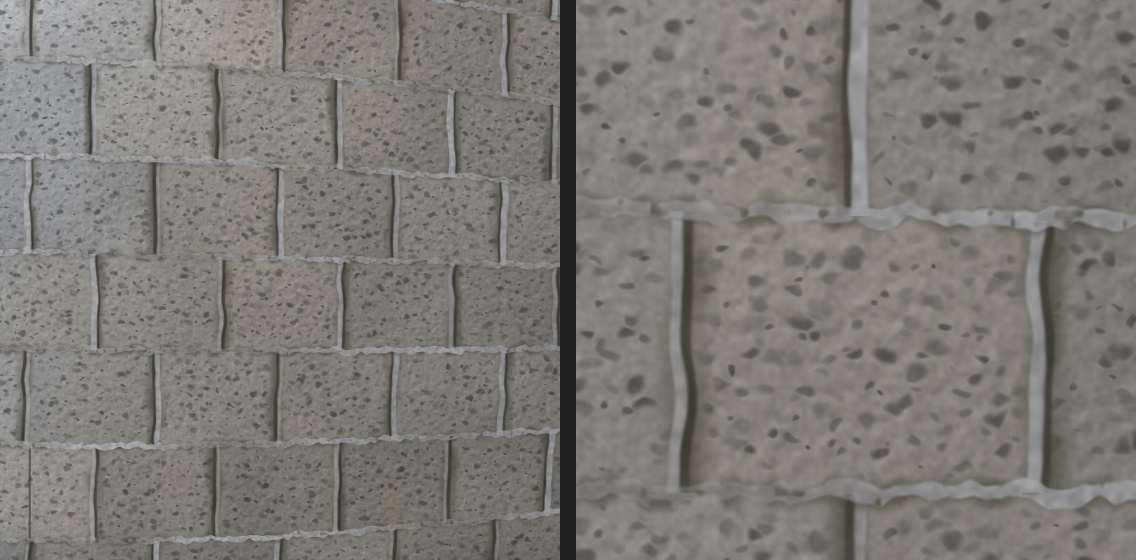
Left, the full canvas; right, a detail of the centre.
This texture is drawn by a Shadertoy shader. Its source:

```glsl
// A curved wall of grey concrete blocks in running bond with crumbly pale mortar.

float hash(vec2 p) {
    vec3 q = fract(p.xyx * vec3(0.1031, 0.1030, 0.0973));
    q += dot(q, q.yzx + 33.33);
    return fract((q.x + q.y) * q.z);
}

float noise(vec2 p) {
    vec2 i = floor(p), f = fract(p);
    f = f * f * (3.0 - 2.0 * f);
    return mix(mix(hash(i), hash(i + vec2(1, 0)), f.x),
               mix(hash(i + vec2(0, 1)), hash(i + vec2(1, 1)), f.x), f.y);
}

// Cellular noise: depth of scattered pits of random size
float pits(vec2 p) {
    vec2 cell = floor(p);
    float depth = 0.0;
    for (int y = -1; y <= 1; y++)
    for (int x = -1; x <= 1; x++) {
        vec2 c = cell + vec2(x, y);
        vec2 center = c + vec2(hash(c), hash(c + 57.0));
        float radius = 0.15 + 0.4 * hash(c + 19.0);
        float d = length((p - center) * vec2(0.8, 1.1));
        depth = max(depth, smoothstep(radius, radius * 0.3, d) * hash(c + 83.0));
    }
    return depth;
}

float grainHeight(vec2 p) {
    return noise(p * 115.0) + 0.6 * noise(p * 230.0);
}

void mainImage(out vec4 fragColor, in vec2 fragCoord) {
    vec2 uv = fragCoord / iResolution.xy;
    float u = uv.x, down = 1.0 - uv.y;

    // Courses narrow to the right; columns compress along the curve
    float courseHeight = 0.172 - 0.026 * u * u;
    float course = (down - 0.622 - 0.021 * u * (1.0 - u)) / courseHeight;
    float row = floor(course);
    float bent = u + 0.04 * u * max(down - 0.6, 0.0);
    float halfBlocks = (0.1198 - sqrt(0.01435 - 0.00677 * (bent - 0.0495))) / 0.00339;
    float column = (halfBlocks - mod(row, 2.0)) * 0.5;
    vec2 block = vec2(floor(column), row);

    // Signed distances to the nearest upright and bed joints
    float uprightId = floor(column + 0.5), bedId = floor(course + 0.5);
    float dx = (column - uprightId) * 2.0 * (0.1198 - 0.00339 * halfBlocks);
    float dy = (course - bedId) * courseHeight;
    float edge = min(abs(dx), abs(dy));

    // Light falls off from the upper left; blocks differ in tone and warmth
    float tone = 0.62 - 0.11 * u - 0.09 * down + 0.08 * exp(-5.0 * length(vec2(u, down)));
    tone += 0.05 * (hash(block + 7.0) - 0.5) + 0.05 * (noise(uv * 9.0) - 0.5);
    float warmth = smoothstep(0.0, 0.65, u + 0.35 * down) + 0.5 * (hash(block + 31.0) - 0.6);
    vec3 color = tone * mix(vec3(0.99, 1.0, 1.02), vec3(1.03, 1.0, 0.945), clamp(warmth, 0.0, 1.0));

    // Porous face: embossed grain and dark pits, calmer near the edges
    float porous = mix(0.4, 1.0, smoothstep(0.006, 0.025, edge));
    vec2 warped = uv + 0.006 * vec2(noise(uv * 120.0), noise(uv * 120.0 + 40.0));
    color += 0.065 * porous * (grainHeight(uv) - grainHeight(uv + vec2(-0.003, 0.004)));
    color *= 1.0 - 0.38 * porous * pits(warped * 72.0);
    color *= 0.96 + 0.08 * noise(uv * 300.0);

    // Faint rusty streak
    float rust = smoothstep(0.05, 0.0, length((uv - vec2(0.705, 0.09)) * vec2(1.8, 0.5)));
    color += rust * noise(uv * 35.0) * vec3(0.09, 0.03, -0.03);

    vec3 grime = vec3(0.25, 0.235, 0.195);
    vec3 mortar = vec3(0.74, 0.74, 0.76) - 0.10 * u - 0.05 * down;
    float crumbs = noise(uv * 150.0);

    // Upright joints: grimy margins, a dark gap and a bead of mortar
    vec2 joint = vec2(uprightId, row);
    float fill = hash(joint + 3.0);
    float side = hash(joint + 11.0) < 0.65 ? 1.0 : -1.0;
    float x = dx + 0.005 * (noise(vec2(down * 28.0, dot(joint, vec2(7, 13)))) - 0.5);
    float stain = smoothstep(0.026, 0.004, abs(x + side * 0.006) + 0.014 * noise(uv * vec2(70, 28)));
    color = mix(color, grime, 0.6 * stain);
    float gap = smoothstep(0.005, 0.0015, abs(x + side * 0.006));
    color = mix(color, grime * 0.85, gap * (0.45 + 0.4 * noise(uv * vec2(20, 30))));
    float beadWidth = 0.0015 + 0.003 * fill + 0.002 * noise(uv * 45.0);
    float bead = smoothstep(beadWidth + 0.002, beadWidth - 0.0015, abs(x));
    color = mix(color, mortar * (0.85 + 0.2 * crumbs), bead * (0.45 + 0.5 * fill));

    // Thin cut through one block
    float cut = smoothstep(0.003, 0.0005, abs(u - 0.053)) * (row == 1.0 ? 1.0 : 0.0);
    color = mix(color, grime, 0.7 * cut);

    // Bed joints: ragged shadow with broken, speckled mortar
    float y = dy + 0.006 * (noise(vec2(u * 45.0, bedId * 9.0)) - 0.5)
                 + 0.004 * (noise(vec2(u * 130.0, bedId * 5.0)) - 0.5);
    float shade = smoothstep(0.015, 0.003, abs(y) + 0.009 * noise(uv * vec2(80, 60)));
    color = mix(color, grime, 0.6 * shade);
    float cover = 0.35 + 0.65 * noise(vec2(u * 5.0 + 2.0, bedId * 17.0));
    float bedWidth = 0.002 + 0.005 * noise(uv * vec2(90, 60) + 20.0);
    float bed = smoothstep(bedWidth + 0.002, bedWidth - 0.001, abs(y + 0.001));
    bed *= smoothstep(0.15, 0.5, crumbs + 0.4 * cover - 0.1);
    color = mix(color, mortar * (0.85 + 0.2 * noise(uv * 210.0)), bed * cover);

    // Dabs of mortar where the joints meet
    float dab = smoothstep(0.011, 0.005, length(vec2(x, y + 0.002)) + 0.003 * crumbs);
    color = mix(color, mortar, 0.75 * dab * fill);

    fragColor = vec4(clamp(color, 0.0, 1.0), 1.0);
}
```
